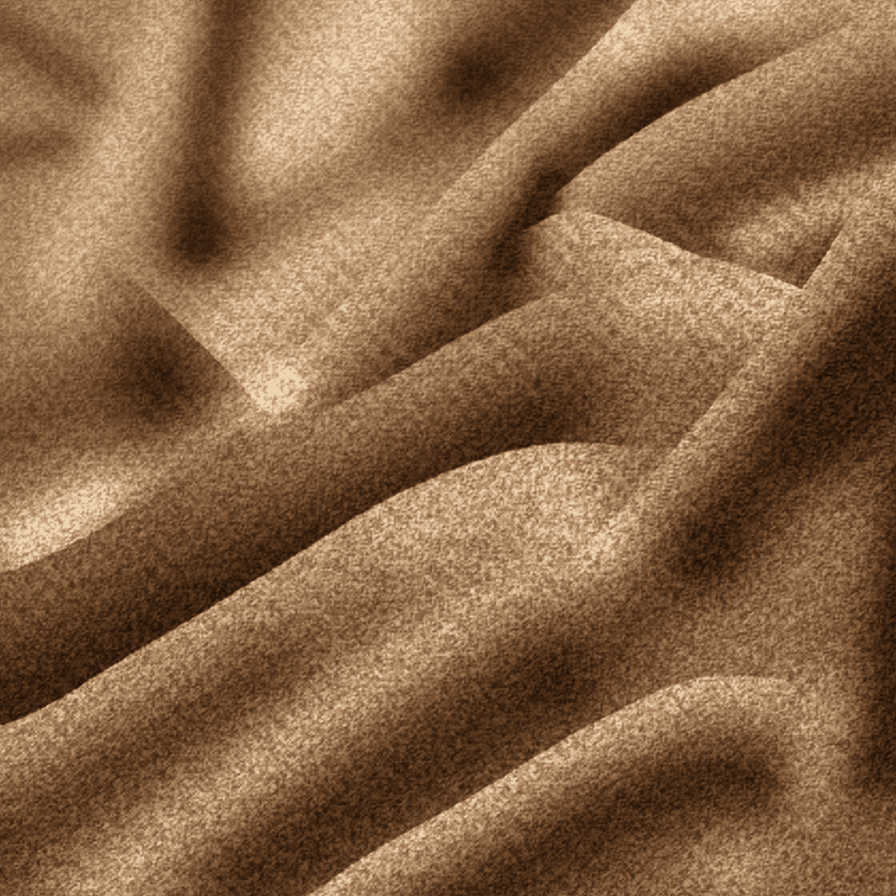
This texture is drawn by a Shadertoy shader. Its source:

```glsl
float hash(vec2 p) {
    return fract(sin(dot(p, vec2(127.1, 311.7))) * 43758.5453);
}

float noise(vec2 p) {
    vec2 i = floor(p), f = fract(p);
    f = f * f * (3.0 - 2.0 * f);
    return mix(mix(hash(i), hash(i + vec2(1, 0)), f.x),
               mix(hash(i + vec2(0, 1)), hash(i + vec2(1, 1)), f.x), f.y);
}

// Catmull-Rom height through six evenly spaced samples
float ridge(float x, float start, float end, float h[6]) {
    float t = clamp((x - start) / (end - start), 0.0, 1.0) * 5.0;
    int i = min(int(t), 4);
    float f = t - float(i);
    float a = h[max(i - 1, 0)], b = h[i], c = h[i + 1], d = h[min(i + 2, 5)];
    return b + 0.5 * f * (c - a + f * (2.0 * a - 5.0 * b + 4.0 * c - d
           + f * (3.0 * (b - c) + d - a)));
}

// Soft band around a segment
float band(vec2 p, vec2 a, vec2 b, float width) {
    vec2 ab = b - a;
    float d = length(p - a - ab * clamp(dot(p - a, ab) / dot(ab, ab), 0.0, 1.0));
    return exp(-d * d / (width * width));
}

// Soft band with one corner
float bend(vec2 p, vec2 a, vec2 b, vec2 c, float width) {
    return max(band(p, a, b, width), band(p, b, c, width));
}

// Lay a fold over the cloth: lit along its edge, falling to a dark core
float drape(float under, float depth, float rim, float core, float width, float cover) {
    float shade = mix(rim, core, smoothstep(0.0, width, depth));
    return mix(under, shade, cover * smoothstep(-0.002, 0.002, depth));
}

float upperCloth(vec2 p) {
    float tone = 0.59;
    tone += 0.10 * band(p, vec2(0.20, 0.98), vec2(0.07, 0.70), 0.05);
    tone += 0.15 * band(p, vec2(0.31, 0.84), vec2(0.42, 0.97), 0.08);
    tone += 0.12 * band(p, vec2(0.25, 0.63), vec2(0.42, 0.77), 0.05);
    tone -= 0.23 * band(p, vec2(0.26, 1.02), vec2(0.215, 0.73), 0.04);
    tone -= 0.12 * bend(p, vec2(0.25, 0.73), vec2(0.40, 0.80), vec2(0.52, 0.91), 0.045);
    tone -= 0.20 * band(p, vec2(0.54, 0.92), vec2(0.66, 1.01), 0.06);
    tone -= 0.12 * band(p, vec2(0.00, 0.97), vec2(0.10, 0.90), 0.03);
    tone -= 0.12 * band(p, vec2(0.00, 0.83), vec2(0.07, 0.84), 0.025);

    // Left hollow
    float crease = ridge(p.x, 0.10, 0.30, float[6](0.72, 0.695, 0.66, 0.62, 0.58, 0.54));
    tone = drape(tone, crease - p.y, 0.49, 0.42, 0.08, smoothstep(0.08, 0.20, p.x));
    tone -= 0.13 * band(p, vec2(-0.05, 0.50), vec2(0.16, 0.58), 0.06);

    // Long upper ridge, its foot running out into a pale slope
    float edge = ridge(p.x, 0.25, 0.75, float[6](0.52, 0.63, 0.733, 0.84, 0.935, 1.03));
    tone = drape(tone, edge - p.y, 0.67, 0.36, 0.18, smoothstep(0.25, 0.37, p.x));
    tone += 0.17 * bend(p, vec2(0.03, 0.40), vec2(0.22, 0.50), vec2(0.31, 0.57), 0.035);
    tone += 0.10 * band(p, vec2(0.70, 0.95), vec2(0.85, 1.0), 0.04);
    tone -= 0.09 * band(p, vec2(0.62, 0.82), vec2(0.80, 0.925), 0.035);

    // Upper right fold and its pale foot
    edge = ridge(p.x, 0.60, 1.0, float[6](0.775, 0.832, 0.882, 0.922, 0.96, 1.0));
    tone = drape(tone, edge - p.y, 0.65, 0.41, 0.14, smoothstep(0.60, 0.64, p.x));
    tone += 0.23 * band(p, vec2(0.84, 0.735), vec2(1.0, 0.80), 0.032);
    tone -= 0.16 * band(p, vec2(0.57, 0.72), vec2(0.61, 0.79), 0.025);

    // Short pinched fold
    edge = ridge(p.x, 0.57, 0.92, float[6](0.74, 0.765, 0.745, 0.715, 0.695, 0.67));
    return drape(tone, edge - p.y, 0.67, 0.53, 0.12, smoothstep(0.55, 0.64, p.x));
}

float lowerCloth(vec2 p, float tone) {
    // Broad central fold, paler toward its right end
    float edge = ridge(p.x, 0.0, 1.0, float[6](0.36, 0.46, 0.56, 0.665, 0.71, 0.60));
    float open = smoothstep(0.60, 0.74, p.x);
    float rim = mix(0.50, 0.59, smoothstep(0.15, 0.45, p.x));
    tone = drape(tone, edge - p.y, rim, mix(0.31, 0.52, open), 0.16, 1.0);
    tone += 0.11 * band(p, vec2(0.73, 0.67), vec2(0.86, 0.66), 0.05);

    // Lower slope
    edge = ridge(p.x, 0.0, 0.75, float[6](0.19, 0.272, 0.362, 0.452, 0.503, 0.500));
    tone = drape(tone, edge - p.y, 0.64, 0.48, 0.14, 1.0 - 0.6 * open);
    tone -= 0.08 * band(p, vec2(-0.05, 0.03), vec2(0.30, 0.26), 0.05);
    tone += 0.08 * band(p, vec2(0.46, 0.39), vec2(0.64, 0.46), 0.05);

    // Right hand ridge with its shaded flank
    edge = ridge(p.x, 0.50, 1.0, float[6](0.25, 0.34, 0.44, 0.555, 0.685, 0.82));
    tone = drape(tone, edge - p.y, 0.65, 0.49, 0.15, smoothstep(0.58, 0.72, p.x));
    tone -= 0.16 * bend(p, vec2(0.80, 0.40), vec2(0.89, 0.50), vec2(1.03, 0.65), 0.065);
    tone -= 0.07 * band(p, vec2(0.64, 0.26), vec2(0.79, 0.37), 0.05);
    tone -= 0.08 * band(p, vec2(0.92, 0.54), vec2(1.05, 0.64), 0.07);
    tone -= 0.20 * band(p, vec2(1.03, 0.46), vec2(0.985, 0.15), 0.045);
    tone += 0.07 * band(p, vec2(0.82, 0.29), vec2(0.92, 0.42), 0.07);
    tone += 0.13 * band(p, vec2(0.82, 0.04), vec2(0.92, 0.20), 0.06);

    // Diagonal highlight and the valley beside it
    tone += 0.17 * bend(p, vec2(0.10, 0.0), vec2(0.44, 0.26), vec2(0.65, 0.40), 0.045);
    tone -= 0.13 * band(p, vec2(0.28, 0.02), vec2(0.60, 0.23), 0.06);

    // Small front fold
    edge = ridge(p.x, 0.30, 0.90, float[6](-0.02, 0.052, 0.12, 0.192, 0.243, 0.24));
    float depth = edge - p.y;
    float cover = (1.0 - smoothstep(0.84, 0.92, p.x)) * (1.0 - smoothstep(0.11, 0.22, depth));
    return drape(tone, depth, 0.68, 0.34, 0.12, cover * smoothstep(0.30, 0.33, p.x));
}

// Short brushed nap
float nap(vec2 p) {
    vec2 q = mat2(0.8, -0.6, 0.6, 0.8) * p;
    float fibres = noise(q * vec2(230.0, 370.0)) + noise(p * 420.0 + 17.0);
    return 0.5 * fibres - 0.5 + 0.08 * (noise(p * 110.0) - 0.5);
}

void mainImage(out vec4 fragColor, in vec2 fragCoord) {
    vec2 p = fragCoord / iResolution.xy;
    vec2 fuzz = vec2(noise(p * 240.0), noise(p * 240.0 + 40.0)) - 0.5;
    vec2 q = p + 0.0018 * fuzz;
    float tone = lowerCloth(q, upperCloth(q));
    tone = max(0.55 + 1.5 * (tone - 0.53), 0.23);
    // The far corner lies out of focus, so its nap is weaker
    float focus = mix(1.15, 0.65, smoothstep(0.1, 0.8, p.y - 0.5 * p.x));
    tone += nap(p) * focus * (0.20 + 0.37 * tone);
    tone = clamp(tone, 0.10, 0.93);
    vec3 suede = tone * vec3(1.0, 0.48 + 0.44 * tone, 0.12 + 0.66 * tone);
    fragColor = vec4(suede, 1.0);
}
```
